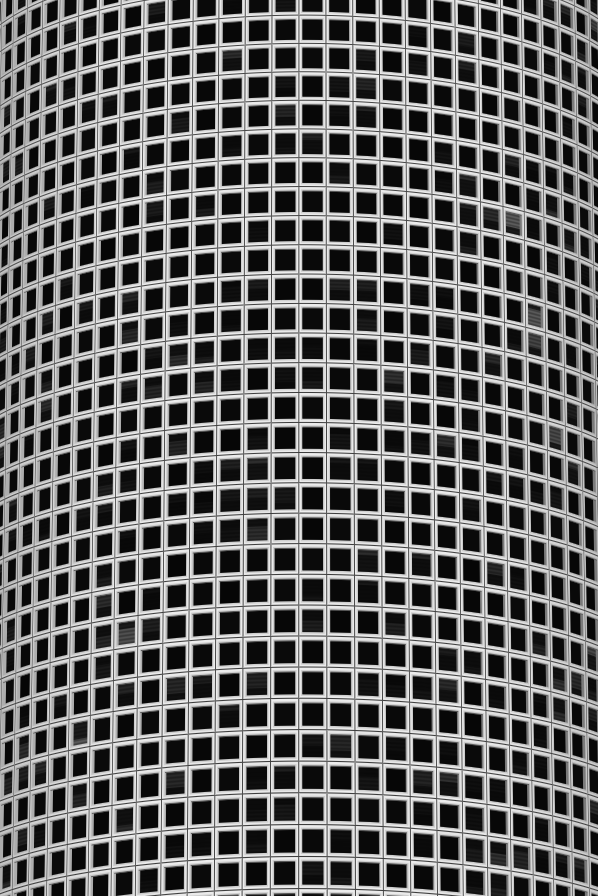
A WebGL 1 fragment shader for this pattern:

```glsl
precision highp float;
// A round tower facade: a white grid of deep square windows seen from below.

uniform vec2 u_resolution;

#define RADIUS 0.376        // cylinder radius, in canvas heights
#define AXIS_X 0.005        // axis offset from the canvas centre
#define COLS_PER_RAD 12.15  // window columns per radian
#define ROWS 31.85          // rows per canvas height at the top edge
#define TAPER 0.07          // growth of the rows towards the bottom
#define SAG vec2(0.12, 0.08) // arc depth at top and bottom
#define OPENING vec4(0.125, 0.135, 0.875, 0.875) // left, top, right, bottom
#define DEPTH 0.12          // window recess, in cells
#define SEAM 0.017          // half width of the panel joints
#define LIT_SHARE 0.3       // share of windows with a visible interior

float hash(vec2 p) {
  return fract(sin(dot(p, vec2(127.1, 311.7))) * 43758.5453);
}

// Smoothed coverage of the interval lo..hi for a pixel of width w
float band(float x, float lo, float hi, float w) {
  return clamp((x - lo) / w + 0.5, 0.0, 1.0) - clamp((x - hi) / w + 0.5, 0.0, 1.0);
}

float rect(vec2 p, vec4 r, vec2 w) {
  return band(p.x, r.x, r.z, w.x) * band(p.y, r.y, r.w, w.y);
}

// Dark glass, some panes with blinds or faint rooms behind them
float glassTone(vec2 id, vec2 f, vec2 w) {
  float pick = hash(id);
  float stretch = hash(vec2(floor(id.x / 3.0), id.y) + 41.0);
  float lit = step(1.0 - LIT_SHARE, 0.75 * pick + 0.25 * stretch + 0.05);
  float level = mix(0.06, 0.2, pow(hash(id + 7.3), 2.0));
  level += 0.2 * step(0.96, hash(id + 19.7));
  float edge = mix(0.3, 0.7, hash(id + 3.1));
  float lower = clamp((f.y - edge) / w.y + 0.5, 0.0, 1.0);
  float fill = mix(lower, 1.0 - lower, step(0.5, hash(id + 11.9)));
  float slats = 0.85 + 0.15 * sin(f.y * 50.0);
  return mix(0.025 + 0.015 * hash(id + 5.5), level * slats, lit * mix(0.25, 1.0, fill));
}

void main() {
  // Height units, with v measured downwards
  float u = (gl_FragCoord.x - 0.5 * u_resolution.x) / u_resolution.y - AXIS_X;
  float v = 1.0 - gl_FragCoord.y / u_resolution.y;

  // Unroll the cylinder
  float radius = RADIUS * mix(0.973, 1.027, v);
  float angle = asin(clamp(u / radius, -0.97, 0.97));
  float facing = cos(angle);
  float slope = tan(angle);
  float sag = mix(SAG.x, SAG.y, v);
  float ring = v - sag * (1.0 - facing);
  float persp = 1.0 + TAPER * ring;
  vec2 grid = vec2(angle * COLS_PER_RAD + 0.168, ROWS * ring / persp + 0.464);
  vec2 id = floor(grid);
  vec2 f = fract(grid);

  // Size of a pixel in cells
  vec2 w = vec2(COLS_PER_RAD / (radius * facing),
                ROWS / (persp * persp) * (1.0 + 0.5 * abs(slope) * sag / radius));
  w /= u_resolution.y;

  // Frame: bright face, softer inner border, slight panel variation
  float light = mix(0.8, 1.0, smoothstep(0.3, 0.95, facing));
  float tone = 0.93 - 0.03 * hash(id + 23.0);
  vec4 border = OPENING + vec4(-0.05, -0.04, 0.05, 0.05);
  tone = mix(tone, 0.81, rect(f, border, w));
  tone *= light;

  // Panel joints
  vec2 s = fract(grid + 0.5) - 0.5;
  float joint = max(band(s.x, -SEAM, SEAM, w.x), band(s.y, -SEAM, SEAM, w.y));
  tone = mix(tone, 0.12, joint * 0.85);

  // Recess: side jamb and soffit around the shifted glass
  float shift = clamp(-DEPTH * slope, -0.3, 0.3);
  float jamb = mix(0.48, 0.68, step(angle, 0.0));
  float soffit = band(f.y, OPENING.y, OPENING.y + 0.035, w.y);
  tone = mix(tone, mix(jamb, 0.35, soffit), rect(f, OPENING, w));
  vec4 pane = OPENING + vec4(max(shift, 0.0), 0.035, min(shift, 0.0), 0.0);
  tone = mix(tone, glassTone(id, f, w), rect(f, pane, w));

  gl_FragColor = vec4(vec3(tone), 1.0);
}
```
